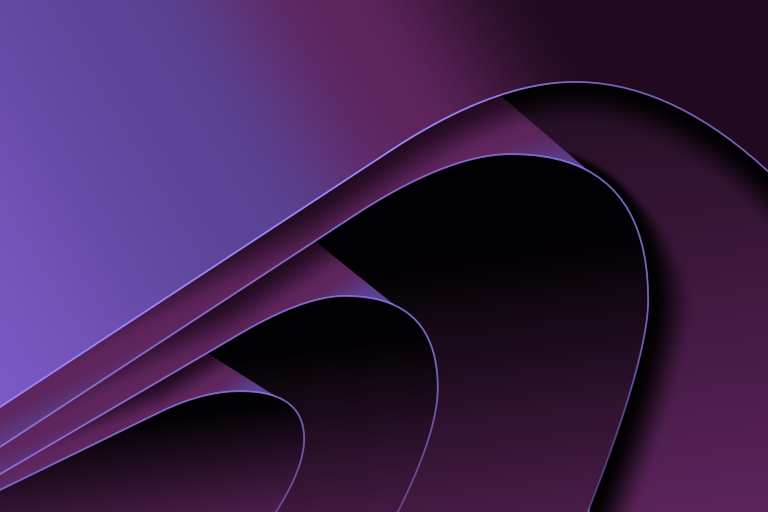
This background is drawn by a Shadertoy shader. Its source:

```glsl
const vec3 BLACK = vec3(0.005, 0.0, 0.008);
const vec3 NIGHT = vec3(0.13, 0.04, 0.125);
const vec3 PLUM = vec3(0.37, 0.145, 0.365);
const vec3 INDIGO = vec3(0.355, 0.26, 0.58);
const vec3 VIOLET = vec3(0.50, 0.36, 0.80);
const vec3 RIM = vec3(0.62, 0.52, 0.98);

// Outline state: x is the squared distance, y flips sign at each crossing above p
void addLine(vec2 p, vec2 a, vec2 b, inout vec2 state) {
    vec2 pa = p - a, ba = b - a;
    vec2 gap = pa - ba * clamp(dot(pa, ba) / dot(ba, ba), 0.0, 1.0);
    state.x = min(state.x, dot(gap, gap));
    if ((a.x > p.x) != (b.x > p.x) && pa.y < ba.y * pa.x / ba.x) state.y = -state.y;
}

void addBend(vec2 p, vec2 a, vec2 corner, vec2 b, inout vec2 state) {
    const int STEPS = 20;
    vec2 last = a;
    for (int i = 1; i <= STEPS; i++) {
        float t = float(i) / float(STEPS);
        vec2 next = mix(mix(a, corner, t), mix(corner, b, t), t);
        addLine(p, last, next, state);
        last = next;
    }
}

// Signed distance to a curled sheet, positive inside
float sheet(vec2 p, vec2 start, vec2 shoulder, vec2 apex, vec2 corner,
            vec2 side, vec2 hip, vec2 end) {
    vec2 state = vec2(100.0, -1.0);
    vec2 join = mix(start, shoulder, 0.79);
    addLine(p, mix(start, shoulder, -0.2), join, state);
    addBend(p, join, shoulder, apex, state);
    addBend(p, apex, corner, side, state);
    addBend(p, side, hip, end, state);
    addLine(p, end, 2.0 * end - hip, state);
    return state.y * sqrt(state.x);
}

float cover(float dist, float aa) {
    return smoothstep(-aa, aa, dist);
}

// Slanted backdrop, violet on the left to night on the right
vec3 backdrop(vec2 p) {
    float t = p.x - 0.6 * (1.0 - p.y);
    vec3 color = mix(VIOLET, INDIGO, smoothstep(-0.65, 0.32, t));
    color = mix(color, PLUM, smoothstep(0.25, 0.66, t));
    return mix(color, NIGHT, smoothstep(0.66, 1.07, t));
}

// Lit strip that turns from night to indigo with depth and towards the left
vec3 stripColor(float x, float depth, float reach, float fade) {
    float t = clamp(depth / reach + 0.5 * max(0.0, 1.0 - x / fade), 0.0, 1.0);
    vec3 color = mix(NIGHT, PLUM, smoothstep(0.0, 0.5, t));
    return mix(color, INDIGO, smoothstep(0.5, 1.0, t));
}

// Hollow that brightens towards its floor
vec3 hollowColor(vec2 p, float top, float span, float middle) {
    float level = (top - p.y + 0.13 * (p.x - middle)) / span;
    return mix(BLACK, PLUM, clamp(level, 0.0, 1.0));
}

// Part lying to the lower left of the crease
float creaseMask(vec2 p, vec2 a, vec2 b, float aa) {
    vec2 dir = normalize(b - a);
    float below = dir.y * (p.x - a.x) - dir.x * (p.y - a.y);
    return cover(min(below, b.x - p.x), aa);
}

vec3 addRim(vec3 color, float dist, float strength, float aa) {
    float line = 1.0 - smoothstep(0.0005, 0.0007 + 1.6 * aa, abs(dist));
    return mix(color, RIM, line * strength);
}

void mainImage(out vec4 fragColor, in vec2 fragCoord) {
    vec2 p = fragCoord / iResolution.xy * vec2(1.5, 1.0);
    float aa = 0.75 / iResolution.y;

    // Four nested sheets, from the outside in
    float d1 = sheet(p, vec2(0.0, 0.205), vec2(0.967, 0.840), vec2(1.123, 0.840),
        vec2(1.357, 0.840), vec2(1.592, 0.570), vec2(1.709, 0.436), vec2(1.758, 0.18));
    float d2 = sheet(p, vec2(0.0, 0.127), vec2(0.875, 0.699), vec2(0.998, 0.699),
        vec2(1.266, 0.699), vec2(1.266, 0.414), vec2(1.266, 0.301), vec2(1.148, 0.0));
    float d3 = sheet(p, vec2(0.0, 0.074), vec2(0.595, 0.422), vec2(0.674, 0.422),
        vec2(0.855, 0.422), vec2(0.855, 0.242), vec2(0.855, 0.156), vec2(0.777, 0.0));
    float d4 = sheet(p, vec2(0.0, 0.043), vec2(0.396, 0.236), vec2(0.469, 0.236),
        vec2(0.594, 0.236), vec2(0.594, 0.143), vec2(0.594, 0.086), vec2(0.539, 0.0));

    // Outer hollow with shadows under its rim and beside the next sheet
    vec3 layer = hollowColor(p, 1.35, 1.4, 1.35);
    float shadowWidth = mix(0.025, 0.095, 1.0 - smoothstep(0.4, 0.68, p.y));
    float shade = smoothstep(0.005, 0.085, d1) * smoothstep(0.005, shadowWidth, -d2);
    layer = mix(BLACK, layer, shade);
    float crease = creaseMask(p, vec2(0.977, 0.814), vec2(1.152, 0.664), aa);
    layer = mix(layer, stripColor(p.x, d1, 0.176, 0.6), crease);
    vec3 color = mix(backdrop(p), layer, cover(d1, aa));

    // Second sheet
    crease = creaseMask(p, vec2(0.615, 0.529), vec2(0.771, 0.404), aa);
    layer = mix(hollowColor(p, 0.52, 0.7, 1.0), stripColor(p.x, d2, 0.156, 0.45), crease);
    color = mix(color, layer, cover(d2, aa));

    // Third sheet
    crease = creaseMask(p, vec2(0.404, 0.311), vec2(0.537, 0.227), aa);
    layer = mix(hollowColor(p, 0.34, 0.5, 0.7), stripColor(p.x, d3, 0.115, 0.32), crease);
    color = mix(color, layer, cover(d3, aa));

    // Innermost hollow
    color = mix(color, hollowColor(p, 0.19, 0.27, 0.35), cover(d4, aa));

    // Bright rims, dimmer near the floor on the right
    float glow = mix(0.4, 0.75, smoothstep(0.0, 0.4, p.y + 0.25 * (1.0 - p.x)));
    color = addRim(color, d1, mix(1.0, 0.7, smoothstep(0.8, 1.2, p.x)), aa);
    color = addRim(color, d2, glow, aa);
    color = addRim(color, d3, glow, aa);
    color = addRim(color, d4, glow, aa);
    fragColor = vec4(color, 1.0);
}
```
